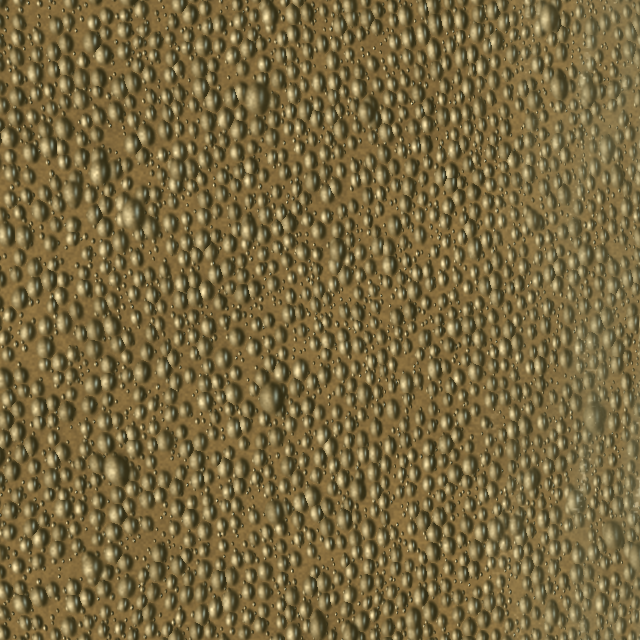
A Shadertoy shader for this texture:

```glsl
const vec3 BASE = vec3(0.52, 0.42, 0.24);
const vec3 DARK = vec3(0.19, 0.17, 0.075);
const vec3 BODY = vec3(0.44, 0.37, 0.21);
const vec3 BRIGHT = vec3(0.90, 0.82, 0.61);
const vec3 GLINT = vec3(0.62, 0.66, 0.58);
const vec3 HAZE = vec3(0.56, 0.54, 0.40);

vec3 hash3(vec2 p) {
    vec3 q = fract(p.xyx * vec3(0.1031, 0.1030, 0.0973));
    q += dot(q, q.yxz + 33.33);
    return fract((q.xxy + q.yzz) * q.zyx);
}

float noise(vec2 p) {
    vec2 i = floor(p), f = fract(p);
    f = f * f * (3.0 - 2.0 * f);
    float low = mix(hash3(i).x, hash3(i + vec2(1, 0)).x, f.x);
    float high = mix(hash3(i + vec2(0, 1)).x, hash3(i + vec2(1, 1)).x, f.x);
    return mix(low, high, f.y);
}

float blob(vec2 q, vec2 center, vec2 size) {
    vec2 d = (q - center) / size;
    return exp(-dot(d, d));
}

// One bead in unit-radius coordinates, lit from the lower left
vec3 shadeBead(vec3 ground, vec2 q, vec3 rnd, float grain, float blur) {
    float d = length(q);
    float toLight = dot(q, vec2(-0.96, -0.28));
    float contact = 1.0 - smoothstep(0.85, 1.5, d);
    ground = mix(ground, DARK, contact * 0.4 * smoothstep(0.5, -0.6, toLight));

    vec3 body = mix(BODY, DARK, smoothstep(0.25, -0.3, toLight) * mix(0.8, 1.0, rnd.x));
    float shine = blob(q, vec2(-0.45, -0.12), vec2(0.46, 0.66));
    body = mix(body, BRIGHT, shine * mix(0.65, 1.2, rnd.y) * mix(0.7, 1.15, grain));
    float glint = blob(q, vec2(0.32, 0.2 * rnd.z), vec2(0.17, 0.38));
    body = mix(body, GLINT, glint * mix(0.3, 1.0, rnd.z));
    float edge = 0.12 + blur;
    return mix(ground, body, 1.0 - smoothstep(1.0 - edge, 1.0 + edge, d));
}

// Staggered, jittered rows of beads; radii are in cells
vec3 beadLayer(vec3 ground, vec2 uv, float scale, float angle, vec2 radii,
               float density, float jitter, float seed, float grain) {
    float c = cos(angle), s = sin(angle);
    mat2 turn = mat2(c, -s, s, c);
    vec2 p = turn * uv * scale;
    float nearest = 9.0, nearestRadius = 1.0;
    vec2 bead = vec2(9.0);
    vec3 beadRnd = vec3(0.0);
    for (int j = -1; j <= 1; j++) {
        float row = floor(p.y) + float(j);
        float stagger = 0.5 * mod(row, 2.0);
        for (int i = -1; i <= 1; i++) {
            vec2 cell = vec2(floor(p.x - stagger) + float(i), row);
            vec3 rnd = hash3(cell + seed);
            vec3 look = hash3(cell + seed + 71.7);
            if (look.y > density) continue;
            vec2 center = cell + vec2(0.5 + stagger, 0.5) + (rnd.xy - 0.5) * jitter;
            float radius = mix(radii.x, radii.y, rnd.z * rnd.z);
            vec2 q = (p - center) * turn / (radius * vec2(0.95, 1.18));
            float d = length(q);
            if (d < nearest) {
                nearest = d;
                nearestRadius = radius;
                bead = q;
                beadRnd = vec3(look.x, look.z, rnd.x);
            }
        }
    }
    float blur = scale / (iResolution.y * nearestRadius);
    return shadeBead(ground, bead, beadRnd, grain, min(blur, 0.5));
}

void mainImage(out vec4 fragColor, in vec2 fragCoord) {
    vec2 uv = fragCoord / iResolution.y;

    // Beads shrink towards the right and wander a little from their rows
    vec2 field = uv * vec2(0.88 + 0.2 * uv.x, 0.95 + 0.12 * uv.x);
    field += 0.012 * vec2(noise(uv * 9.0), noise(uv * 9.0 + 40.0));
    float grain = noise(uv * 230.0);
    float patches = noise(uv * 6.0 + 15.0);

    // Brown film between the beads
    vec3 color = BASE * (0.86 + 0.18 * grain + 0.12 * patches);

    // Fine droplets, main rows, then a few large drops
    color = beadLayer(color, field, 88.0, 0.7, vec2(0.20, 0.40), 0.55, 0.6, 11.0, grain);
    color = beadLayer(color, field, 37.0, 0.38, vec2(0.33, 0.53), 0.93, 0.42, 37.0, grain);
    color = beadLayer(color, field, 19.0, 0.2, vec2(0.28, 0.42), 0.09, 0.5, 83.0, grain);

    // Pale streaked haze along the right side
    float streaks = noise(vec2(uv.x * 45.0 - uv.y * 8.0, uv.y * 9.0));
    float haze = smoothstep(0.68, 1.0, uv.x);
    color = mix(color, HAZE, haze * (0.12 + 0.38 * streaks));
    color += haze * 0.2 * smoothstep(0.72, 0.95, streaks * 0.6 + grain * 0.4);

    color *= 0.96 + 0.08 * noise(uv * 310.0 + 9.0);
    fragColor = vec4(clamp(color, 0.0, 1.0), 1.0);
}
```
